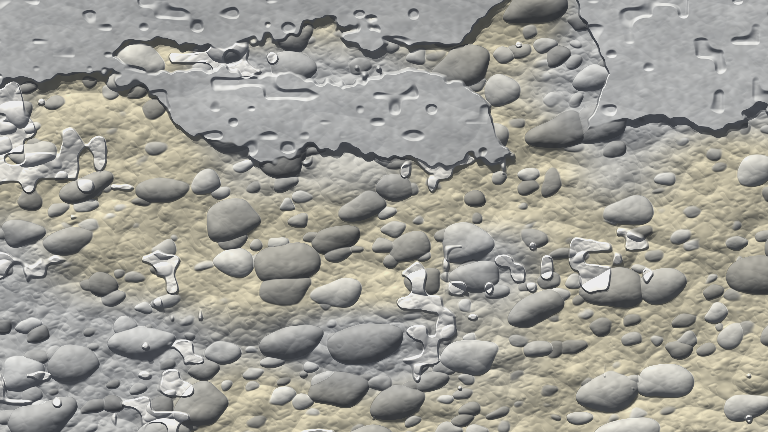
Reproduce this texture procedurally as a Shadertoy shader.

```glsl
// Weathered wall: broken plaster slabs over crumbling, sunlit pebble concrete.
#define RELIEF 0.030        // height of the coarsest lumps
#define LUMP_SCALE 7.0      // coarsest lumps per canvas height
#define PEBBLE_SCALE 10.0   // large pebble cells per canvas height
#define GRIT_SCALE 24.0     // small pebble cells per canvas height
#define SLAB_HEIGHT 0.042   // plaster face above the concrete
#define FLAKE_LEVEL 0.745   // threshold for pale paint flakes
#define SHADOW_SLOPE 0.85   // steepness of the sun rays
#define SUN vec3(-0.25, 0.76, 0.60)
#define SAND vec3(0.695, 0.665, 0.575)
#define GREY vec3(0.63, 0.63, 0.625)
#define PALE vec3(0.80, 0.79, 0.77)
#define SKYLIGHT vec3(0.41, 0.43, 0.47)

struct Surface { float height, plaster, pebble, tone, flake; };

float hash(vec2 p) {
    vec3 q = fract(p.xyx * 0.1031);
    q += dot(q, q.yzx + 33.33);
    return fract((q.x + q.y) * q.z);
}

float noise(vec2 p) {
    vec2 i = floor(p), f = fract(p);
    f = f * f * (3.0 - 2.0 * f);
    return mix(mix(hash(i), hash(i + vec2(1, 0)), f.x),
               mix(hash(i + vec2(0, 1)), hash(i + vec2(1, 1)), f.x), f.y);
}

// Rounded lumps with sharp creases, slightly stretched sideways.
float lumps(vec2 p) {
    float sum = 0.0, amp = RELIEF;
    p = p * vec2(0.72, 1.0) * LUMP_SCALE + 20.0;
    for (int i = 0; i < 5; i++) {
        float n = noise(p);
        sum += amp * mix(n, abs(2.0 * n - 1.0), 0.6);
        p = mat2(1.95, 0.55, -0.55, 1.95) * p + 7.3;
        amp *= 0.49;
    }
    return sum;
}

// Scattered flattened domes: x is height, y is a random tone.
vec2 pebbles(vec2 p, float scale) {
    vec2 q = (p + vec2(0.0, -0.12 * p.x)) * vec2(0.66, 1.0) * scale + 40.0;
    q += 0.35 * vec2(noise(q * 1.7), noise(q * 1.7 + 9.0));
    vec2 cell = floor(q), best = vec2(0.0);
    for (int y = -1; y <= 1; y++)
    for (int x = -1; x <= 1; x++) {
        vec2 id = cell + vec2(x, y);
        float tone = hash(id + 5.7);
        vec2 centre = id + 0.2 + 0.6 * vec2(hash(id), hash(id + 17.0));
        float radius = mix(0.22, 0.52, hash(id + 31.0)) * step(0.35, hash(id + 53.0));
        float d = length(q - centre) / max(radius, 0.01);
        float dome = sqrt(max(1.0 - d * d, 0.0)) * radius * 0.75 / scale;
        if (dome > best.x) best = vec2(dome, tone);
    }
    return best;
}

// Signed field of the plaster: stepped lower edge, cut by an eroded band.
float plasterField(vec2 p) {
    float x = p.x;
    float edge = 0.64 + 0.20 * (1.0 - smoothstep(0.30, 0.52, x))
               + 0.10 * smoothstep(1.10, 1.60, x);
    float bay = smoothstep(1.05, 1.20, x) * (1.0 - smoothstep(1.30, 1.42, x));
    float ends = smoothstep(0.15, 0.35, x) * (1.0 - smoothstep(1.36, 1.48, x));
    float middle = 0.87 - 0.04 * smoothstep(0.9, 1.3, x);
    float band = abs(p.y - middle) - mix(-0.08, 0.045 + 0.15 * bay, ends);
    float ragged = 0.09 * (noise(p * 8.0) - 0.5) + 0.05 * (noise(p * 21.0) - 0.5)
                 + 0.022 * (noise(p * 58.0) - 0.5);
    return min(p.y - edge, band) + ragged;
}

Surface surfaceAt(vec2 p) {
    Surface s;
    float rough = lumps(p);
    vec2 large = pebbles(p, PEBBLE_SCALE), small = pebbles(p + 3.1, GRIT_SCALE);
    vec2 stone = large.x > small.x ? large : small;
    float top = stone.x + 0.008 + 0.35 * rough;
    s.pebble = smoothstep(-0.001, 0.003, top - rough) * smoothstep(0.0, 0.004, stone.x);
    s.tone = stone.y;
    s.plaster = smoothstep(-0.004, 0.006, plasterField(p));
    float flakes = 0.68 * noise(p * vec2(5.0, 8.0) + 3.0) + 0.32 * noise(p * 30.0);
    s.flake = smoothstep(FLAKE_LEVEL, FLAKE_LEVEL + 0.02, flakes);
    float pit = smoothstep(0.76, 0.90, noise(p * vec2(24.0, 32.0)));
    float face = SLAB_HEIGHT + 0.22 * rough - 0.008 * pit;
    s.height = mix(mix(rough, top, s.pebble) + 0.010 * s.flake, face, s.plaster);
    return s;
}

void mainImage(out vec4 fragColor, in vec2 fragCoord) {
    vec2 p = fragCoord / iResolution.y;
    Surface s = surfaceAt(p);

    // Slope lighting and a short shadow march toward the sun.
    float eps = 0.003;
    vec2 slope = vec2(surfaceAt(p + vec2(eps, 0)).height,
                      surfaceAt(p + vec2(0, eps)).height) - s.height;
    vec3 sun = normalize(SUN);
    float direct = max(dot(normalize(vec3(-slope / eps, 1.0)), sun), 0.0);
    float blocked = 0.0;
    for (int i = 1; i <= 6; i++) {
        float reach = 0.0065 * float(i);
        float over = surfaceAt(p + normalize(sun.xy) * reach).height - s.height;
        blocked = max(blocked, over - reach * SHADOW_SLOPE);
    }
    direct *= 1.0 - smoothstep(0.0, 0.007, blocked);

    // Sandy mortar, grey pebbles, plaster and pale flakes.
    float stain = noise(p * vec2(3.5, 5.0) + 11.0);
    float grain = noise(p * 95.0) - 0.5;
    vec3 albedo = mix(SAND, GREY, smoothstep(0.35, 0.80, stain));
    albedo = mix(albedo, GREY * mix(0.66, 1.08, s.tone), 0.75 * s.pebble);
    albedo = mix(albedo, PALE, 0.85 * s.flake);
    albedo = mix(albedo, GREY * (0.96 + 0.12 * stain), s.plaster);
    albedo *= 1.0 + 0.10 * grain;

    vec3 colour = albedo * (SKYLIGHT + vec3(0.99, 0.97, 0.92) * direct);
    fragColor = vec4(min(colour, vec3(0.93)), 1.0);
}
```
